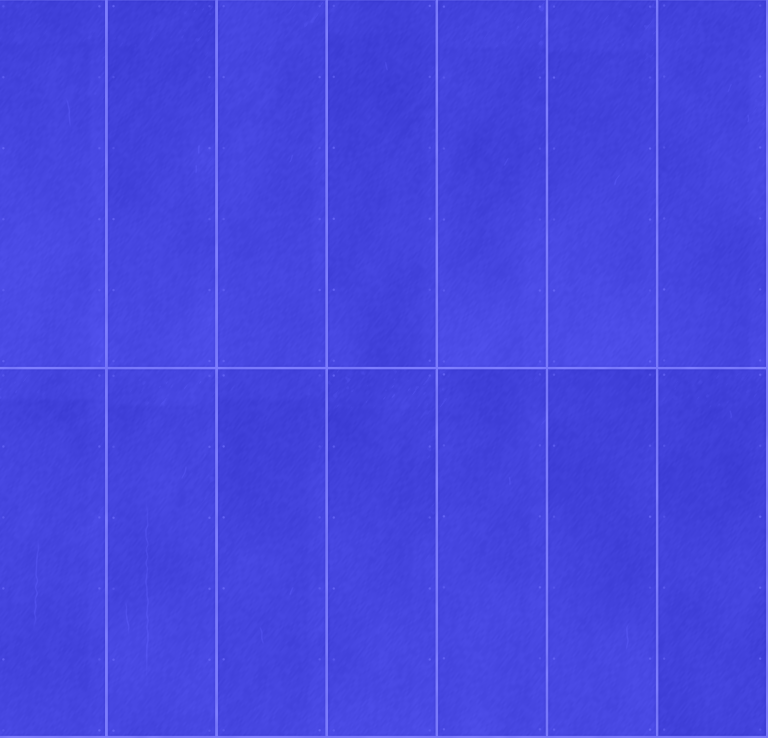
Write a WebGL 1 fragment shader that draws this texture.

```glsl
precision highp float;
// Blue riveted metal panels, seven across and two down, with brushed wear and bright seams.

uniform vec2 u_resolution;

// Lengths are in canvas widths.
const float CANVAS_HEIGHT = 0.961;
const vec2 GRID = vec2(7.0, 2.0);
const vec2 PANEL = vec2(0.1434, 0.4805);
const vec2 GRID_ORIGIN = vec2(-0.0048, 0.0012);
const float SEAM_HALF = 0.0017;
const float RIVET_INSET = 0.0092;
const float RIVET_RADIUS = 0.0018;
const float RIVET_GAPS = 5.0;
const vec2 BRUSH_DIR = vec2(0.6, 0.8);

const vec3 DARK_BLUE = vec3(0.235, 0.235, 0.835);
const vec3 LIGHT_BLUE = vec3(0.305, 0.305, 0.915);
const vec3 RIVET_BLUE = vec3(0.40, 0.40, 0.97);
const vec3 SEAM_BLUE = vec3(0.50, 0.50, 1.0);

const float CLOUD_AMOUNT = 0.75;
const float BRUSH_AMOUNT = 0.5;
const float GRAIN_AMOUNT = 0.35;
const float SCRATCH_AMOUNT = 0.55;

float hash(vec2 p) {
  vec3 q = fract(vec3(p.xyx) * 0.1031);
  q += dot(q, q.yzx + 33.33);
  return fract((q.x + q.y) * q.z);
}

float noise(vec2 p) {
  vec2 i = floor(p), f = fract(p);
  f = f * f * (3.0 - 2.0 * f);
  return mix(mix(hash(i), hash(i + vec2(1.0, 0.0)), f.x),
             mix(hash(i + vec2(0.0, 1.0)), hash(i + 1.0), f.x), f.y);
}

float fbm(vec2 p) {
  float sum = 0.0, amp = 0.5;
  for (int i = 0; i < 4; i++) {
    sum += amp * noise(p);
    p = p * 2.03 + 19.7;
    amp *= 0.5;
  }
  return sum;
}

// Fine bright scratches at random places in a panel.
float scratches(vec2 q, vec2 id, float px) {
  float mark = 0.0;
  for (int i = 0; i < 3; i++) {
    vec2 seed = id * 7.0 + float(i) * 31.0 + 5.0;
    vec2 start = PANEL * vec2(0.15 + 0.75 * hash(seed), 0.3 + 0.6 * hash(seed + 1.3));
    float size = 0.012 + 0.25 * pow(hash(seed + 2.7), 8.0);
    vec2 v = q - start;
    float wobble = (noise(vec2(v.y * 120.0, seed.x)) - 0.5) * 0.003;
    float slope = (hash(seed + 4.1) - 0.5) * 0.012 / size;
    float line = 1.0 - smoothstep(0.0, 0.0006 + px, abs(v.x - slope * v.y + wobble));
    float span = smoothstep(-size, -0.8 * size, v.y) * (1.0 - smoothstep(-0.2 * size, 0.0, v.y));
    mark += line * span * step(0.55, hash(seed + 6.9));
  }
  return mark;
}

// Brightness of the worn sheet: 0 is dark blue, 1 is light blue.
float sheetTone(vec2 p, vec2 f, vec2 id, float px) {
  vec2 shift = id * 17.3 + 40.0;
  vec2 brush = vec2(dot(p, vec2(BRUSH_DIR.y, -BRUSH_DIR.x)), dot(p, BRUSH_DIR));
  float tone = 0.42 + 0.22 * (hash(id + 3.0) - 0.5);
  tone += mix(0.75, 0.1, hash(id + 8.0)) * (0.5 - f.y);
  tone += CLOUD_AMOUNT * (fbm(p * vec2(14.0, 9.0) + shift) - 0.47);

  // Diagonal brushing, strongest in the upper half.
  float worn = smoothstep(0.3, 0.65, fbm(p * 11.0 + shift.yx)) * (0.3 + 0.7 * smoothstep(0.2, 0.9, f.y));
  tone += BRUSH_AMOUNT * worn * (fbm(brush * vec2(75.0, 9.0) + shift) - 0.45);
  tone += GRAIN_AMOUNT * (noise(brush * vec2(420.0, 170.0) + 900.0) - 0.5);

  // Paler band along the top and strip down the right side.
  float bandEdge = 0.86 + 0.06 * hash(id + 12.0);
  float stripEdge = 0.74 + 0.14 * hash(id + 14.0);
  float band = smoothstep(bandEdge - 0.008, bandEdge + 0.008, f.y);
  float strip = smoothstep(stripEdge - 0.025, stripEdge + 0.025, f.x) * (1.0 - band);
  tone += 0.24 * band * hash(id + 16.0) + 0.2 * strip * hash(id + 18.0);

  // Chipped flecks gather at the right edge and the top.
  float fleck = smoothstep(0.82, 0.97, noise(brush * vec2(260.0, 110.0) + 300.0));
  tone += 0.4 * fleck * max(band, smoothstep(0.75, 1.0, f.x)) * worn;
  return tone + SCRATCH_AMOUNT * scratches(f * PANEL, id, px);
}

float rivetMask(vec2 q, vec2 edge, vec2 id, float px) {
  float pitch = (PANEL.y - 2.0 * RIVET_INSET) / RIVET_GAPS;
  float y = q.y - RIVET_INSET + 0.002 * (hash(id + 22.0) - 0.5);
  float row = floor(y / pitch + 0.5);
  float dist = length(vec2(edge.x - RIVET_INSET, y - row * pitch));
  float strength = 0.4 + 0.5 * hash(id * 9.0 + vec2(row, step(0.5 * PANEL.x, q.x)));
  return strength * (1.0 - smoothstep(RIVET_RADIUS - px, RIVET_RADIUS + 0.5 * px, dist));
}

void main() {
  float px = 1.0 / u_resolution.x;
  vec2 p = gl_FragCoord.xy / u_resolution * vec2(1.0, CANVAS_HEIGHT);
  vec2 cell = (p - GRID_ORIGIN) / PANEL;
  vec2 id = mod(floor(cell), GRID);
  vec2 f = fract(cell);
  vec2 q = f * PANEL;
  vec2 edge = min(q, PANEL - q);
  float seamDist = min(edge.x, edge.y);

  float tone = sheetTone(p, f, id, px);
  tone -= 0.3 * (1.0 - smoothstep(SEAM_HALF, SEAM_HALF + 0.0035, seamDist));
  vec3 color = mix(DARK_BLUE, LIGHT_BLUE, clamp(tone, -0.25, 2.0));
  color = mix(color, RIVET_BLUE, rivetMask(q, edge, id, px));

  // Bright seam with slightly uneven shine.
  float seam = 1.0 - smoothstep(SEAM_HALF - 0.5 * px, SEAM_HALF + 0.5 * px, seamDist);
  color = mix(color, SEAM_BLUE, seam * (0.82 + 0.18 * noise(p * 60.0)));
  gl_FragColor = vec4(color, 1.0);
}
```
